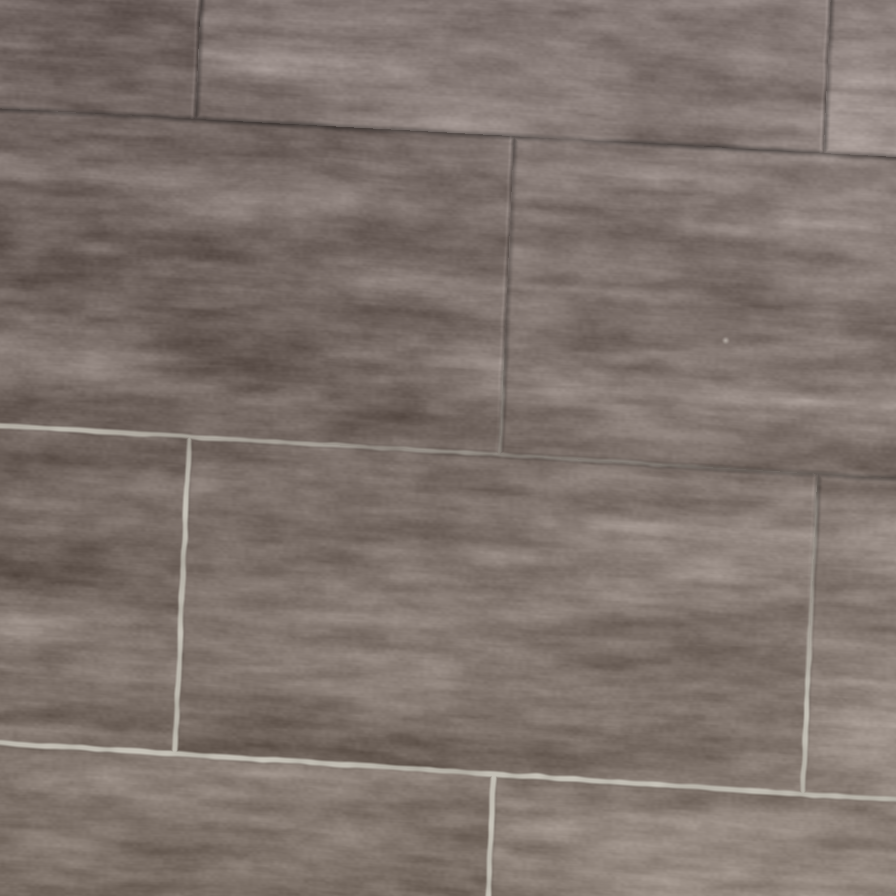
Reproduce this texture procedurally as a Shadertoy shader.

```glsl
float hash(vec2 p) {
    vec3 q = fract(vec3(p.xyx) * 0.1031);
    q += dot(q, q.yzx + 33.33);
    return fract((q.x + q.y) * q.z);
}

float noise(vec2 p) {
    vec2 i = floor(p), f = fract(p);
    f = f * f * (3.0 - 2.0 * f);
    return mix(mix(hash(i), hash(i + vec2(1, 0)), f.x),
               mix(hash(i + vec2(0, 1)), hash(i + vec2(1, 1)), f.x), f.y);
}

float fbm(vec2 p) {
    float sum = 0.0, amp = 0.53;
    for (int i = 0; i < 4; i++) {
        sum += amp * noise(p);
        p = p * 2.03 + vec2(17.3, 9.1);
        amp *= 0.5;
    }
    return sum;
}

// Soft-edged line of the given half width
float line(float dist, float halfWidth, float soft) {
    return 1.0 - smoothstep(halfWidth - soft, halfWidth + soft, dist);
}

// Wood-like tone made of stretched noise, different on every tile
float streaks(vec2 p, vec2 tile) {
    vec2 q = p + 13.0 * vec2(hash(tile + 50.0), hash(tile + 91.0));
    q.y += 0.007 * (noise(q * vec2(6.0, 9.0)) - 0.5);
    float broad = fbm(q * vec2(3.0, 15.0)) - 0.5;
    float fine = fbm(q * vec2(9.0, 75.0) + 31.0) - 0.5;
    float mottle = fbm(q * vec2(26.0, 60.0) + 73.0) - 0.5;
    float grain = noise(q * vec2(210.0, 270.0)) - 0.5;
    return 0.23 * broad + 0.17 * fine + 0.13 * mottle + 0.028 * grain;
}

void mainImage(out vec4 fragColor, in vec2 fragCoord) {
    vec2 uv = fragCoord / iResolution.xy;
    float x = uv.x, down = 1.0 - uv.y;
    float soft = 0.0011 + 0.7 / iResolution.y;

    // Tilted running bond, each row shifted by half a tile
    vec2 size = vec2(0.703, 0.354);
    float v = (down - x * (0.052 + 0.013 * down) - 0.121) / size.y;
    float row = floor(v);
    float shift = 0.224 + 0.0045 * (row + 1.0) + 0.352 * mod(row + 1.0, 2.0);
    float u = (x + 0.045 * down - shift) / size.x;
    vec2 tile = vec2(floor(u), row);

    // Signed distance to the nearest joints: right and down are positive
    vec2 joint = (fract(vec2(u, v) + 0.5) - 0.5) * size;
    joint += 0.0016 * (vec2(noise(uv * 45.0), noise(uv * 45.0 + 60.0)) - 0.5);
    float gap = min(abs(joint.x), abs(joint.y));

    // Tile surface with uneven light from the right
    float light = -0.033 + 0.05 * x;
    light += 0.075 * exp(-16.0 * dot(uv - 1.0, uv - 1.0));
    light += 0.035 * exp(-7.0 * dot(uv - vec2(1, 0), uv - vec2(1, 0)));
    float tone = 0.507 + light + streaks(vec2(x, down - 0.055 * x), tile);
    tone += 0.012 * (hash(tile + 7.0) - 0.5);
    vec3 color = tone + vec3(0.0, -0.047, -0.082 + 0.02 * uv.y);

    // Pale grout, worn away toward the upper right
    float wear = noise(uv * 14.0) - 0.5;
    float filled = smoothstep(0.12, 0.55, down - 0.35 * x + 0.12 * wear);

    // Shadow in the open joints, with a faint lit rim on the left edges
    vec2 shaded = abs(joint - vec2(0.001, 0.0005));
    float shadow = line(min(shaded.x, shaded.y), 0.0022, soft + 0.002);
    color *= 1.0 - shadow * (0.34 - 0.22 * filled + 0.25 * wear);
    float rim = line(abs(joint.x + 0.0035), 0.001, soft + 0.0005);
    color += 0.07 * rim * (1.0 - filled);

    // Grout line, irregular in width and brightness
    float rough = noise(uv * 75.0) - 0.5;
    float grout = line(gap, 0.0015 + 0.0014 * filled + 0.0009 * rough, soft);
    vec3 groutColor = vec3(0.75, 0.735, 0.695) + 0.08 * wear + 0.06 * rough;
    color = mix(color, groutColor, grout * filled * 0.95);

    // Small pale chip
    float chip = line(length(uv - vec2(0.81, 0.62)), 0.0025, soft + 0.001);
    color = mix(color, vec3(0.75, 0.72, 0.69), 0.8 * chip);

    fragColor = vec4(clamp(color, 0.0, 1.0), 1.0);
}
```
